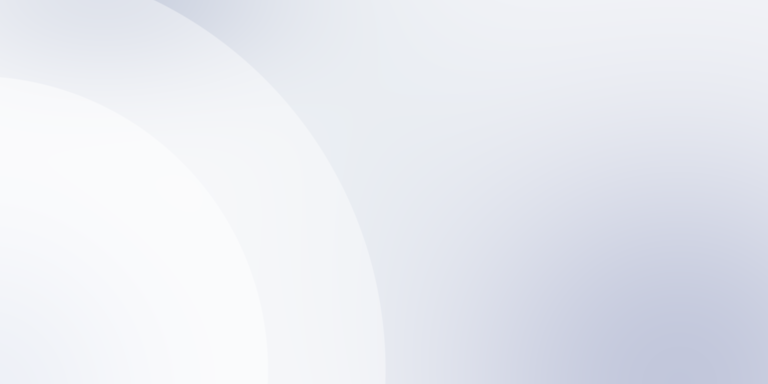
This background is drawn by a Shadertoy shader. Its source:

```glsl
// Pale abstract backdrop: soft blue-grey Gaussian glows on near-white paper,
// overlaid by two concentric translucent white discs at the lower left.
// Coordinates are in canvas heights, with the origin at the lower left.

const vec3 PAPER      = vec3(0.957, 0.962, 0.973);
const vec3 MIST       = vec3(0.922, 0.938, 0.954);
const vec3 BLUE_GREY  = vec3(0.758, 0.778, 0.858);
const vec3 STEEL      = vec3(0.792, 0.816, 0.872);
const vec3 CORNER     = vec3(0.770, 0.805, 0.890);
const vec3 DISC_WHITE = vec3(1.0);

// Glow centres and their horizontal and vertical spreads
const vec2 MIST_POS     = vec2(0.95, 0.62);
const vec2 MIST_SIZE    = vec2(0.38, 0.55);
const vec2 MAIN_POS     = vec2(1.77, 0.0);
const vec2 MAIN_SIZE    = vec2(0.63);
const vec2 TOP_POS      = vec2(0.27, 1.02);
const vec2 TOP_SIZE     = vec2(0.48, 0.26);
const vec2 CORNER_POS   = vec2(-0.05, -0.05);
const vec2 CORNER_SIZE  = vec2(0.40, 0.42);

// Concentric discs
const vec2  DISC_POS      = vec2(-0.068, 0.036);
const float OUTER_RADIUS  = 1.072;
const float INNER_RADIUS  = 0.766;
const float OUTER_OPACITY = 0.40;
const float INNER_OPACITY = 0.50;

float glow(vec2 p, vec2 centre, vec2 size) {
    vec2 d = (p - centre) / size;
    return exp(-dot(d, d));
}

float disc(vec2 p, float radius, float pixel) {
    float dist = length(p - DISC_POS) - radius;
    return 1.0 - smoothstep(-pixel, pixel, dist);
}

void mainImage(out vec4 fragColor, in vec2 fragCoord) {
    vec2 p = fragCoord / iResolution.y;
    float pixel = 1.0 / iResolution.y;

    // Layered glows
    vec3 color = mix(PAPER, MIST, 0.8 * glow(p, MIST_POS, MIST_SIZE));
    color = mix(color, BLUE_GREY, glow(p, MAIN_POS, MAIN_SIZE));
    color = mix(color, STEEL, glow(p, TOP_POS, TOP_SIZE));
    color = mix(color, CORNER, glow(p, CORNER_POS, CORNER_SIZE));

    // Translucent discs
    color = mix(color, DISC_WHITE, OUTER_OPACITY * disc(p, OUTER_RADIUS, pixel));
    color = mix(color, DISC_WHITE, INNER_OPACITY * disc(p, INNER_RADIUS, pixel));

    fragColor = vec4(color, 1.0);
}
```
